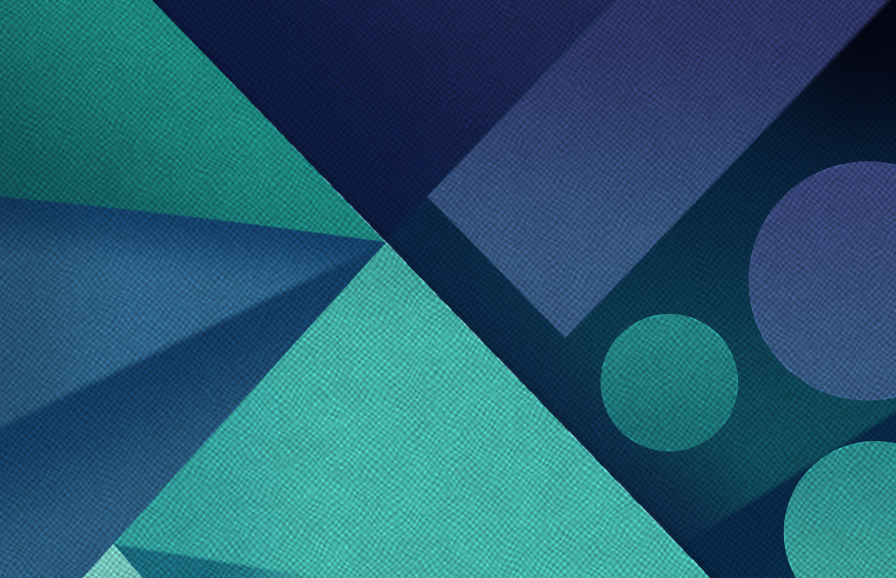
This background is drawn by a Shadertoy shader. Its source:

```glsl
// Woven paper collage: teal and navy wedges, a slate panel and three discs.

// Layout, in units of the canvas height
const vec2 DIAGONAL_TOP = vec2(0.263, 1.0);
const vec2 DIAGONAL_END = vec2(1.229, 0.0);
const vec2 HUB = vec2(0.668, 0.581);
const vec2 LEFT_UPPER = vec2(0.0, 0.660);
const vec2 LEFT_LOWER = vec2(0.0, 0.261);
const vec2 FOOT = vec2(0.196, 0.059);
const vec2 PANEL_LEFT = vec2(0.739, 0.660);
const vec2 PANEL_TIP = vec2(0.978, 0.415);
const vec3 VIOLET_DISC = vec3(1.502, 0.514, 0.207); // centre, radius
const vec3 GREEN_DISC = vec3(1.158, 0.338, 0.119);
const vec3 CORNER_DISC = vec3(1.514, 0.079, 0.158);

// Palette
const vec3 INK = vec3(0.02, 0.03, 0.10);
const vec3 NAVY = vec3(0.05, 0.10, 0.25);
const vec3 INDIGO = vec3(0.12, 0.15, 0.32);
const vec3 DEEP_TEAL = vec3(0.06, 0.29, 0.35);
const vec3 TEAL = vec3(0.07, 0.38, 0.40);
const vec3 MINT = vec3(0.26, 0.69, 0.65);
const vec3 PALE_MINT = vec3(0.45, 0.76, 0.72);
const vec3 BLUE = vec3(0.18, 0.39, 0.54);
const vec3 DARK_BLUE = vec3(0.07, 0.23, 0.38);
const vec3 SLATE = vec3(0.21, 0.34, 0.50);
const vec3 VIOLET = vec3(0.21, 0.26, 0.46);

// Cloth
const float WEAVE_PITCH = 0.0088;
const float WEAVE_DEPTH = 0.17;
const float GRAIN_DEPTH = 0.13;

float hash(vec2 p) {
    vec3 q = fract(vec3(p.xyx) * 0.1031);
    q += dot(q, q.yzx + 33.33);
    return fract((q.x + q.y) * q.z);
}

float noise(vec2 p) {
    vec2 i = floor(p), f = fract(p);
    f = f * f * (3.0 - 2.0 * f);
    return mix(mix(hash(i), hash(i + vec2(1, 0)), f.x),
               mix(hash(i + vec2(0, 1)), hash(i + vec2(1, 1)), f.x), f.y);
}

// Signed distance to the line a-b, positive on its left
float side(vec2 p, vec2 a, vec2 b) {
    vec2 d = normalize(b - a);
    return dot(p - a, vec2(-d.y, d.x));
}

// Smooth mask of the positive side
float cover(float d, float softness) {
    float w = softness + 0.7 / iResolution.y;
    return smoothstep(-w, w, d);
}

vec3 leftHalf(vec2 p, float diagonal) {
    float upper = side(p, LEFT_UPPER, HUB) - 0.004 * sin(3.14159 * clamp(p.x / HUB.x, 0.0, 1.0));
    float middle = side(p, LEFT_LOWER, HUB);
    float lower = side(p, FOOT, HUB);

    // Two blue wedges
    vec3 fan = mix(DARK_BLUE, BLUE * 0.9, smoothstep(0.0, 0.24, -middle));
    vec3 lit = mix(DARK_BLUE * 1.1, BLUE, smoothstep(0.0, 0.12, -upper));
    lit *= mix(0.82, 1.0, smoothstep(0.0, 0.25, p.x));
    fan = mix(fan, lit, cover(middle, 0.007));

    // Teal sheet above, mint sheet below
    vec3 sheet = mix(TEAL * 0.85, vec3(0.11, 0.52, 0.49), smoothstep(-0.45, 0.0, diagonal));
    vec3 mint = mix(MINT * vec3(0.72, 0.87, 0.91), MINT, smoothstep(0.25, 0.6, p.x));
    mint *= 1.0 - 0.10 * smoothstep(0.4, 0.6, p.y);

    // Folded foot
    float fold = -side(p, FOOT, vec2(0.506, 0.008));
    mint = mix(mint, vec3(0.10, 0.41, 0.48), cover(fold, 0.003) * (1.0 - smoothstep(0.35, 0.6, p.x)));
    mint = mix(mint, PALE_MINT, cover(-side(p, FOOT, vec2(0.247, 0.0)), 0.0) * step(p.y, FOOT.y));

    vec3 col = mix(fan, sheet, cover(upper, 0.001));
    return mix(col, mint, cover(-lower, 0.0));
}

vec3 rightHalf(vec2 p, float diagonal) {
    float leftEdge = side(p, PANEL_LEFT, vec2(1.063, 1.0));
    float rightEdge = side(p, PANEL_TIP, vec2(1.538, 1.0));
    float lowEdge = side(p, PANEL_LEFT, PANEL_TIP);

    // Dark ground, lighter toward the bottom
    vec3 col = mix(vec3(0.03, 0.14, 0.25), DEEP_TEAL, smoothstep(0.75, 0.2, p.y));
    col = mix(col, vec3(0.04, 0.13, 0.26), smoothstep(0.22, 0.0, diagonal) * 0.8);
    col = mix(col, INK * 0.8, smoothstep(0.62, 0.95, p.y) * smoothstep(1.15, 1.5, p.x));
    float ray = side(p, vec2(1.190, 0.063), vec2(1.5547, 0.291));
    col = mix(col, vec3(0.03, 0.15, 0.27), cover(-ray, 0.005) * smoothstep(-0.4, -0.02, ray));

    // Navy sheet and slate panel
    vec3 sheet = mix(NAVY, INDIGO, smoothstep(0.75, 1.2, p.x * 0.7 + p.y * 0.5));
    col = mix(col, sheet, cover(leftEdge, 0.010));
    float panel = min(min(lowEdge, rightEdge), -leftEdge);
    vec3 slate = mix(SLATE, vec3(0.17, 0.20, 0.39), smoothstep(0.5, 1.0, p.y));
    float fade = 0.005 * smoothstep(0.68, 1.0, p.y);
    return mix(col, slate, cover(panel, 0.001 + fade));
}

void addDisc(inout vec3 col, vec2 p, vec3 disc, vec3 low, vec3 high) {
    vec2 q = (p - disc.xy) / disc.z;
    float d = disc.z * (1.0 - length(q));
    vec3 fill = mix(low, high, smoothstep(-1.0, 1.0, q.y));
    float glint = smoothstep(0.45, 0.8, noise(p * 90.0));
    fill *= 1.0 + 0.25 * glint * smoothstep(0.005, 0.0, d);
    col = mix(col, fill, cover(d, 0.0));
}

// Brightness of irregular diagonal stitches, each with its own strength
float weave(vec2 p) {
    vec2 warp = vec2(noise(p * 30.0), noise(p * 30.0 + 40.0)) * 0.009;
    vec2 q = mat2(0.77, 0.64, -0.64, 0.77) * (p + warp) / WEAVE_PITCH;
    vec2 wave = cos(6.28318 * q);
    float stitch = (wave.x + wave.y) * 0.5 * mix(0.5, 1.5, hash(floor(q + 0.5) + 200.0));
    float grain = noise(p * 230.0) + 0.3 * noise(p * 22.0) - 0.65;
    return 1.0 + WEAVE_DEPTH * stitch + GRAIN_DEPTH * grain;
}

void mainImage(out vec4 fragColor, in vec2 fragCoord) {
    vec2 p = fragCoord / iResolution.y;
    float diagonal = side(p, DIAGONAL_TOP, DIAGONAL_END);

    vec3 right = rightHalf(p, diagonal);
    addDisc(right, p, VIOLET_DISC, SLATE, VIOLET);
    addDisc(right, p, GREEN_DISC, vec3(0.10, 0.43, 0.45), vec3(0.14, 0.51, 0.51));
    addDisc(right, p, CORNER_DISC, MINT * 0.92, vec3(0.16, 0.54, 0.54));
    right *= 1.0 - 0.15 * smoothstep(0.02, 0.0, diagonal);

    // Worn, broken highlight on the long cut
    vec3 col = mix(leftHalf(p, diagonal), right, cover(diagonal, 0.0));
    float wear = smoothstep(0.2, 0.7, noise(p * 80.0)) * smoothstep(1.0, 0.6, p.y);
    col += 0.24 * wear * smoothstep(0.003, 0.0, abs(diagonal));
    fragColor = vec4(clamp(col * weave(p), 0.0, 1.0), 1.0);
}
```
